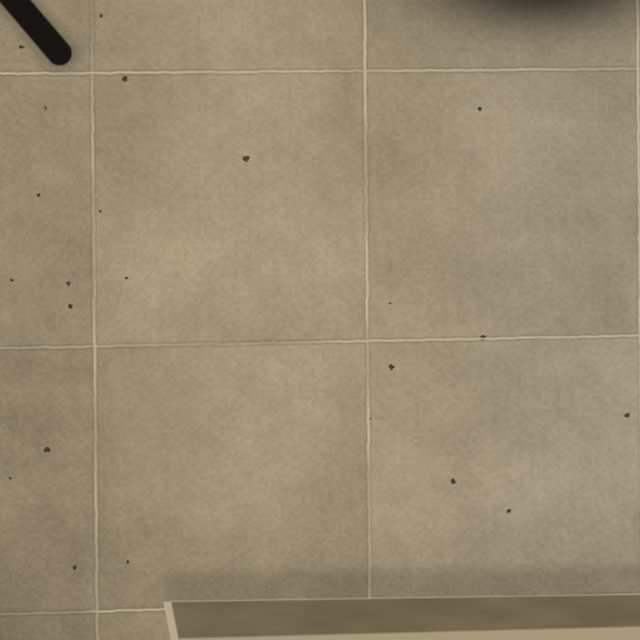
Give the GLSL for this texture, as a WebGL 1 fragment shader.

```glsl
precision highp float;
// Worn beige stone floor tiles with pale grout, a dark step edge, a rod and a soft shadow.
uniform vec2 u_resolution;

#define TILE_PITCH vec2(0.4265, 0.4225)
#define GRID_ORIGIN vec2(0.143, 0.040)
#define GROUT_HALF_WIDTH vec2(0.0024, 0.0017)
#define MOTTLE 0.55
#define GRAIN 0.20
#define STONE_DARK vec3(0.46, 0.41, 0.32)
#define STONE_LIGHT vec3(0.66, 0.60, 0.49)
#define GROUT_COLOR vec3(0.77, 0.71, 0.59)
#define STEP_COLOR vec3(0.43, 0.38, 0.29)
#define SPECK_COLOR vec3(0.17, 0.14, 0.10)
#define ROD_COLOR vec3(0.09, 0.08, 0.07)

float hash(vec2 p) {
  return fract(sin(dot(p, vec2(127.1, 311.7))) * 43758.545);
}

float noise(vec2 p) {
  vec2 i = floor(p), f = fract(p);
  f = f * f * (3.0 - 2.0 * f);
  return mix(mix(hash(i), hash(i + vec2(1.0, 0.0)), f.x),
             mix(hash(i + vec2(0.0, 1.0)), hash(i + 1.0), f.x), f.y);
}

float fbm(vec2 p) {
  float sum = 0.0, amp = 0.5;
  for (int i = 0; i < 5; i++) {
    sum += amp * noise(p);
    p = mat2(1.6, 1.2, -1.2, 1.6) * p + 3.7;
    amp *= 0.5;
  }
  return sum / 0.969;
}

// Coverage of the region where d < 0.
float fill(float d, float soft) {
  return 1.0 - smoothstep(-soft, soft, d);
}

float segment(vec2 p, vec2 a, vec2 b) {
  vec2 ab = b - a;
  return length(p - a - ab * clamp(dot(p - a, ab) / dot(ab, ab), 0.0, 1.0));
}

// Soft round blob, 1 at its centre.
float blob(vec2 p, vec2 center, vec2 radius) {
  vec2 q = (p - center) / radius;
  return exp(-dot(q, q));
}

// Tile coordinates with the slight lean and convergence of the camera.
vec2 tileGrid(vec2 p) {
  float u = (p.x - GRID_ORIGIN.x - 0.009 * (1.0 - p.y)) / TILE_PITCH.x;
  float v = (p.y - GRID_ORIGIN.y - 0.0315 * p.x) / (TILE_PITCH.y - 0.012 * p.x);
  return vec2(u, v + 0.0154 * v * (2.0 - v));
}

// Small dark chips, more frequent towards the left.
float specks(vec2 p) {
  vec2 cell = floor(p * 22.0);
  vec2 offset = 0.25 + 0.5 * vec2(hash(cell + 3.1), hash(cell + 8.4));
  float keep = step(mix(0.82, 0.97, smoothstep(0.05, 0.3, p.x)), hash(cell));
  float radius = mix(0.02, 0.09, hash(cell + 5.7));
  float d = length(fract(p * 22.0) - offset) + 0.09 * (noise(p * 260.0) - 0.5);
  return keep * fill(d - radius, 0.04);
}

void main() {
  vec2 uv = gl_FragCoord.xy / u_resolution;
  float px = 1.0 / min(u_resolution.x, u_resolution.y);
  vec2 grid = tileGrid(uv);
  vec2 tile = floor(grid);

  // Stone: broad lighting, mottling and fine grain
  float tone = 0.76 + 0.10 * (hash(tile + 2.3) - 0.5);
  tone += MOTTLE * (fbm(uv * 5.0 + tile * 7.0) - 0.5);
  tone += 0.5 * MOTTLE * (fbm(uv * 26.0) - 0.5);
  tone += GRAIN * (noise(uv * 190.0) - 0.5) + 0.4 * GRAIN * (hash(floor(uv * 384.0)) - 0.5);
  tone += 0.12 * blob(uv, vec2(0.46, 0.6), vec2(0.4));
  tone -= 0.22 * (1.0 - smoothstep(0.0, 0.32, uv.x));
  tone -= 0.22 * (1.0 - smoothstep(0.03, 0.28, uv.y));
  tone -= 0.25 * blob(uv, vec2(0.04, 0.31), vec2(0.05, 0.06)) * noise(uv * 45.0);
  vec3 color = mix(STONE_DARK, STONE_LIGHT, tone);
  color += vec3(-0.012, -0.002, 0.014) * smoothstep(0.5, 1.0, uv.x);
  color = mix(color, SPECK_COLOR, 0.75 * specks(uv));

  // Grout: wavering lines with uneven wear and a faint dark rim
  vec2 waver = 0.0016 * (vec2(noise(uv.yy * 70.0), noise(uv.xx * 70.0 + 9.0)) - 0.5);
  vec2 d = abs((fract(grid + 0.5) - 0.5) * TILE_PITCH + waver);
  vec2 lineId = floor(grid + 0.5);
  vec2 wear = vec2(noise(vec2(uv.y * 9.0, lineId.x * 5.0)),
                   noise(vec2(uv.x * 9.0, lineId.y * 5.0 + 2.0)));
  wear = mix(vec2(0.55, 0.4), vec2(1.0), smoothstep(0.15, 0.6, wear));
  wear.x *= 1.0 - 0.5 * smoothstep(0.6, 1.0, uv.y) * (1.0 - step(0.5, lineId.x));
  float soft = px + 0.0006;
  vec2 grout = wear * vec2(fill(d.x - GROUT_HALF_WIDTH.x, soft), fill(d.y - GROUT_HALF_WIDTH.y, soft));
  color *= 1.0 - 0.10 * fill(min(d.x, d.y) - 0.0045, 0.002);
  color = mix(color, GROUT_COLOR, max(grout.x, grout.y) * (0.85 + 0.15 * noise(uv * 150.0)));

  // Step at the bottom: dark face, pale lip, trim and floor below
  float top = uv.y - 0.056 - 0.0155 * uv.x;
  float base = uv.y + 0.0046 - 0.0256 * uv.x;
  float side = 0.268 + 0.2 * (0.06 - uv.y) - uv.x;
  float stepMask = fill(max(top, side), px);
  vec3 face = STEP_COLOR * (0.94 + 0.18 * fbm(uv * vec2(14.0, 50.0)));
  face = mix(face, STONE_LIGHT, fill(base, px + 0.001));
  color *= 1.0 - 0.10 * fill(top - 0.045, 0.015) * fill(side, 0.02);
  color = mix(color, face, stepMask);
  color = mix(color, GROUT_COLOR, 0.55 * fill(abs(top) - 0.001, soft) * fill(side, px));
  color = mix(color, GROUT_COLOR * 0.93, fill(max(abs(side - 0.007) - 0.006, top), soft));

  // Shadow at the upper right and rod at the upper left
  color *= 1.0 - 0.68 * blob(uv, vec2(0.845, 1.025), vec2(0.17, 0.065));
  float rod = segment(uv, vec2(-0.05, 1.085), vec2(0.093, 0.917)) - 0.019;
  color *= 1.0 - 0.22 * fill(rod - 0.006, 0.018);
  color = mix(color, ROD_COLOR, fill(rod, px + 0.001));

  gl_FragColor = vec4(color, 1.0);
}
```
